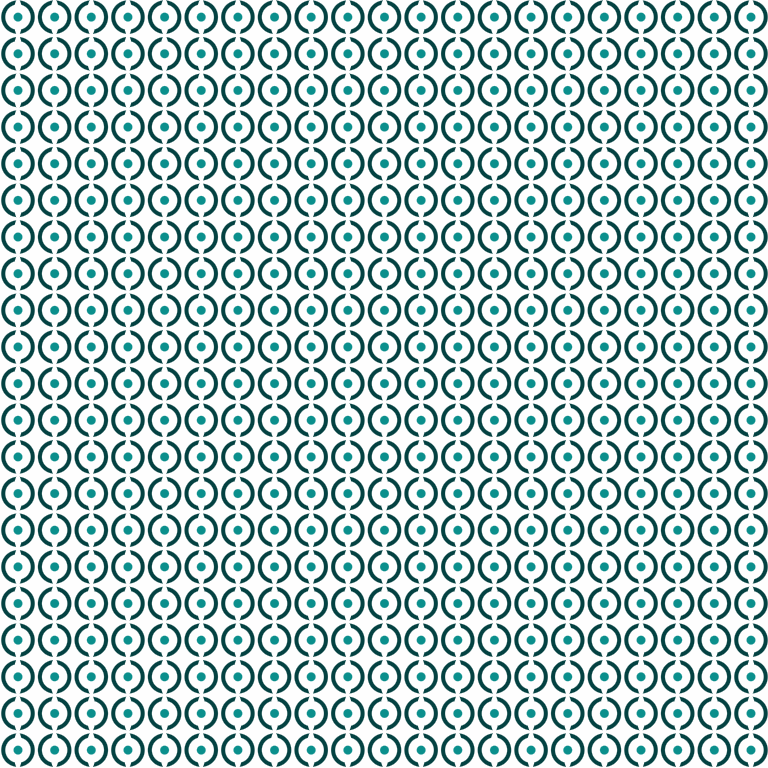
A WebGL 1 fragment shader for this pattern:

```glsl
precision highp float;
// Grid of dark teal split rings, each with a bright teal dot at its centre.

uniform vec2 u_resolution;

#define REPEATS 20.955                  // cells across the canvas
#define FIRST_CENTRE vec2(0.491, 0.488) // lower left ring centre, in cells
#define RING_RADIUS 0.402               // middle of the stroke
#define RING_WIDTH 0.110
#define DOT_RADIUS 0.121
#define GAP_OUTER 0.052                 // half gap at the outer rim
#define GAP_INNER 0.092                 // half gap at the inner rim
#define PAPER_COLOR vec3(0.996, 0.996, 0.996)
#define RING_COLOR vec3(0.015, 0.260, 0.258)
#define DOT_COLOR vec3(0.045, 0.560, 0.550)

// Ring split at top and bottom by a gap that narrows outwards.
float splitRing(vec2 p) {
  float r = length(p);
  float ring = abs(r - RING_RADIUS) - 0.5 * RING_WIDTH;
  float outward = clamp((r - RING_RADIUS) / RING_WIDTH + 0.5, 0.0, 1.0);
  float gap = mix(GAP_INNER, GAP_OUTER, outward) - abs(p.x);
  return max(ring, gap);
}

// Coverage of a shape from its signed distance, softened over one pixel.
float coverage(float dist, float pixel) {
  return clamp(0.5 - dist / pixel, 0.0, 1.0);
}

void main() {
  float side = min(u_resolution.x, u_resolution.y);
  float pixel = REPEATS / side;

  // Cell coordinates centred on each ring
  vec2 grid = gl_FragCoord.xy * pixel - FIRST_CENTRE;
  vec2 p = fract(grid + 0.5) - 0.5;

  // Ring and dot over the paper
  vec3 color = PAPER_COLOR;
  color = mix(color, RING_COLOR, coverage(splitRing(p), pixel * 1.15));
  color = mix(color, DOT_COLOR, coverage(length(p) - DOT_RADIUS, pixel * 1.15));
  gl_FragColor = vec4(color, 1.0);
}
```
